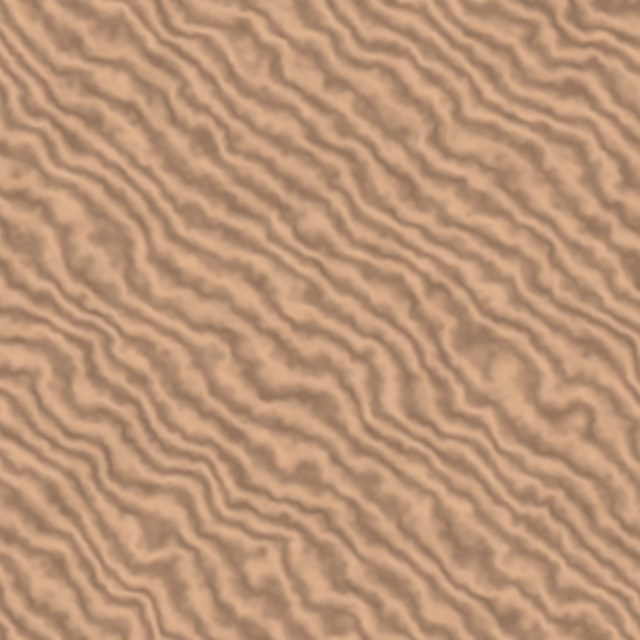
Give the GLSL for this texture, as a three.js fragment shader.

```glsl
// Wind-rippled sand: wavering diagonal ridges with soft mottled troughs.
varying vec2 vUv;

#define RIPPLE_COUNT 23.5
#define RIPPLE_ANGLE 0.71
#define RIPPLE_DEPTH 0.40
#define WARP_SCALE 9.5
#define WARP_AMOUNT 15.5
#define WARP_ROUGHNESS 0.53
#define GRAIN_SCALE 34.0
#define GRAIN_AMOUNT 0.50
#define CREST_BIAS 0.90
#define TROUGH_COLOR vec3(0.590, 0.460, 0.367)
#define CREST_COLOR vec3(0.866, 0.695, 0.558)

const float TAU = 6.28319;

float hash(vec2 cell) {
  vec3 q = fract(vec3(cell.xyx) * 0.1031);
  q += dot(q, q.yzx + 33.33);
  return fract((q.x + q.y) * q.z);
}

// Smooth value noise, 0 to 1
float valueNoise(vec2 p) {
  vec2 cell = floor(p);
  vec2 f = fract(p);
  vec2 w = f * f * (3.0 - 2.0 * f);
  float low = mix(hash(cell), hash(cell + vec2(1.0, 0.0)), w.x);
  float high = mix(hash(cell + vec2(0.0, 1.0)), hash(cell + vec2(1.0, 1.0)), w.x);
  return mix(low, high, w.y);
}

// Layered noise around zero; each octave is turned to hide the lattice
float fbm(vec2 p, float gain) {
  mat2 turn = mat2(0.8, 0.6, -0.6, 0.8);
  float sum = 0.0;
  float amplitude = 0.5;
  for (int i = 0; i < 4; i++) {
    sum += amplitude * (valueNoise(p) - 0.5);
    p = turn * p * 2.03 + vec2(17.3, 9.1);
    amplitude *= gain;
  }
  return sum;
}

void main() {
  // Ripple phase, bent and stretched by the noise
  vec2 across = vec2(sin(RIPPLE_ANGLE), cos(RIPPLE_ANGLE));
  float phase = TAU * RIPPLE_COUNT * dot(vUv, across);
  phase += WARP_AMOUNT * fbm(vUv * WARP_SCALE + vec2(5.2, 31.7), WARP_ROUGHNESS);

  // Rounded crests with fine mottling
  float height = 0.5 + RIPPLE_DEPTH * sin(phase);
  height += GRAIN_AMOUNT * fbm(vUv * GRAIN_SCALE + vec2(71.0, 13.0), 0.5);
  height = pow(clamp(height, 0.0, 1.0), CREST_BIAS);

  gl_FragColor = vec4(mix(TROUGH_COLOR, CREST_COLOR, height), 1.0);
}
```
